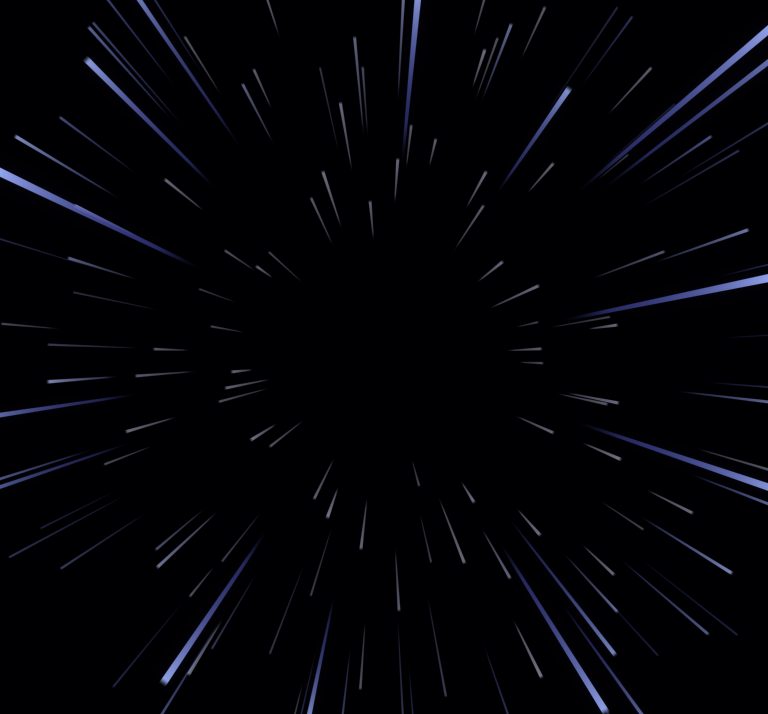
Write a Shadertoy shader that draws this background.

```glsl
const float TAU = 6.2831853;
const vec3 INDIGO = vec3(0.19, 0.20, 0.50);
const vec3 ICE = vec3(0.62, 0.70, 0.96);
const vec3 SILVER = vec3(0.56, 0.56, 0.64);

// Dominant beams, strongest first: angle in degrees, inner and outer radius
const vec3 BEAMS[16] = vec3[16](
    vec3(154.3, 0.28, 0.62), vec3(11.6, 0.25, 0.57),
    vec3(40.4, 0.35, 0.73), vec3(-18.7, 0.28, 0.60),
    vec3(235.9, 0.29, 0.555), vec3(-58.0, 0.30, 0.59),
    vec3(84.6, 0.27, 0.52), vec3(135.0, 0.33, 0.593),
    vec3(37.5, 0.38, 0.75), vec3(55.4, 0.275, 0.46),
    vec3(188.6, 0.345, 0.60), vec3(124.4, 0.35, 0.64),
    vec3(258.2, 0.34, 0.52), vec3(198.7, 0.37, 0.64),
    vec3(-52.2, 0.28, 0.53), vec3(-54.2, 0.42, 0.66));

vec4 hash4(vec2 seed) {
    vec4 q = fract(seed.xyxy * vec4(0.1031, 0.1030, 0.0973, 0.1099));
    q += dot(q, q.wzxy + 33.33);
    return fract((q.xxyz + q.yzzw) * q.zywx);
}

// Radial streak: x = progress outwards, y = coverage, z = halo
vec3 streak(vec2 p, float angle, float inner, float outer, float halfWidth) {
    vec2 dir = vec2(cos(angle), sin(angle));
    float along = dot(p, dir);
    float across = abs(dot(p, vec2(-dir.y, dir.x)));
    float t = clamp((along - inner) / (outer - inner), 0.0, 1.0);
    float px = 0.8 / iResolution.y;
    float w = halfWidth * mix(0.3, 1.0, t);
    float ends = smoothstep(0.0, 0.25, t)
               * (1.0 - smoothstep(outer - 2.0 * halfWidth, outer + px, along));
    float body = 1.0 - smoothstep(w - px, w + px, across);
    float halo = exp(-across / (halfWidth * 1.8)) * t;
    return vec3(t, vec2(body, halo) * ends);
}

void mainImage(out vec4 fragColor, in vec2 fragCoord) {
    vec2 p = (fragCoord - 0.5 * iResolution.xy) / iResolution.y;
    vec3 color = vec3(0.0, 0.0, 0.006);
    float turn = fract(atan(p.y, p.x + 1e-6) / TAU);

    // Fine streaks, one per angular sector in each layer
    for (int layer = 0; layer < 3; layer++) {
        float sectors = 32.0 + 8.0 * float(layer);
        float sector = floor(turn * sectors);
        vec4 h = hash4(vec2(sector + 3.0, float(layer) * 17.0 + 5.0));
        float angle = (sector + 0.2 + 0.6 * h.x) * TAU / sectors;
        float inner = mix(0.14, 0.48, h.y);
        float outer = inner * (1.15 + 0.35 * h.z);
        vec3 s = streak(p, angle, inner, outer, mix(0.0013, 0.0026, h.w));
        float blueness = smoothstep(0.2, 0.5, inner) * step(0.35, h.z);
        vec3 tint = mix(SILVER, mix(INDIGO, ICE, s.x * h.w), blueness);
        color += tint * s.y * mix(0.35, 0.85, h.w) * mix(0.5, 1.0, s.x);
    }

    // Broad beams with a faint halo
    for (int i = 0; i < 16; i++) {
        float rank = float(i) / 15.0;
        vec3 beam = BEAMS[i];
        vec3 s = streak(p, radians(beam.x), beam.y, beam.z,
                        mix(0.0062, 0.0028, rank));
        vec3 tint = mix(INDIGO, ICE, s.x * s.x) * mix(1.0, 0.7, rank);
        color = mix(color, tint, s.y * mix(0.65, 1.0, s.x));
        color += INDIGO * s.z * 0.12;
    }

    fragColor = vec4(color, 1.0);
}
```
